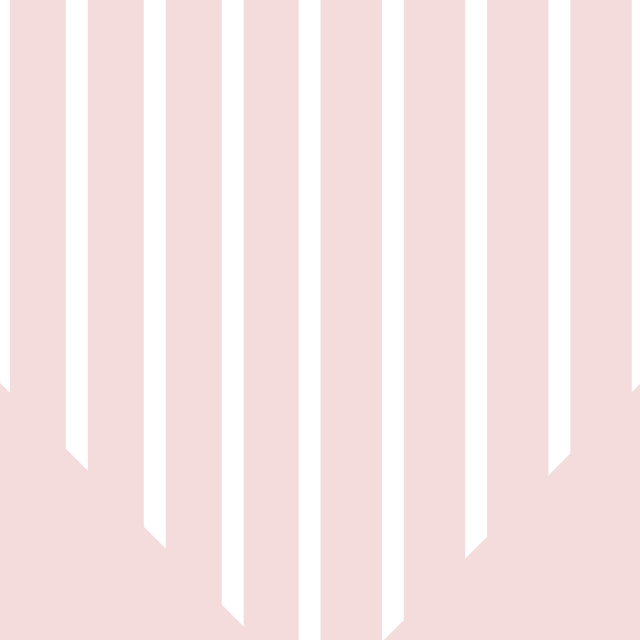
A WebGL 1 fragment shader for this pattern:

```glsl
precision highp float;

// White vertical bars on pale pink, trimmed below by a wide V.
// Each side repeats a bar at its own spacing; the V is a distance to
// two 45 degree lines, intersected with the bars.

uniform vec2 u_resolution;

const vec3 PINK = vec3(0.957, 0.863, 0.863);
const vec3 WHITE = vec3(1.0);
const float BAR_HALF_WIDTH = 0.0171;

// Signed distance to bars repeated along x, negative inside.
float repeatedBars(float x, float firstCenter, float spacing, float halfWidth) {
  float offset = (fract((x - firstCenter) / spacing + 0.5) - 0.5) * spacing;
  return abs(offset) - halfWidth;
}

// Signed distance to the region above a right-angled V, negative inside.
float aboveV(vec2 p, vec2 tip) {
  return (abs(p.x - tip.x) + tip.y - p.y) * 0.70711;
}

// Smooth coverage of a shape across one pixel.
float coverage(float dist, float pixel) {
  return clamp(0.5 - dist / pixel, 0.0, 1.0);
}

void main() {
  float pixel = 1.0 / min(u_resolution.x, u_resolution.y);
  vec2 p = gl_FragCoord.xy / u_resolution;

  // Bars sit slightly closer together on the left side.
  float leftBars = repeatedBars(p.x, 0.3636, 0.1218, BAR_HALF_WIDTH);
  float rightBars = repeatedBars(p.x, 0.4838, 0.1301, BAR_HALF_WIDTH);
  float bars = p.x < 0.423 ? leftBars : rightBars;

  // Slanted lower ends.
  float ends = aboveV(p, vec2(0.5008, -0.0988));
  float white = coverage(bars, pixel) * coverage(ends, pixel);

  gl_FragColor = vec4(mix(PINK, WHITE, white), 1.0);
}
```
